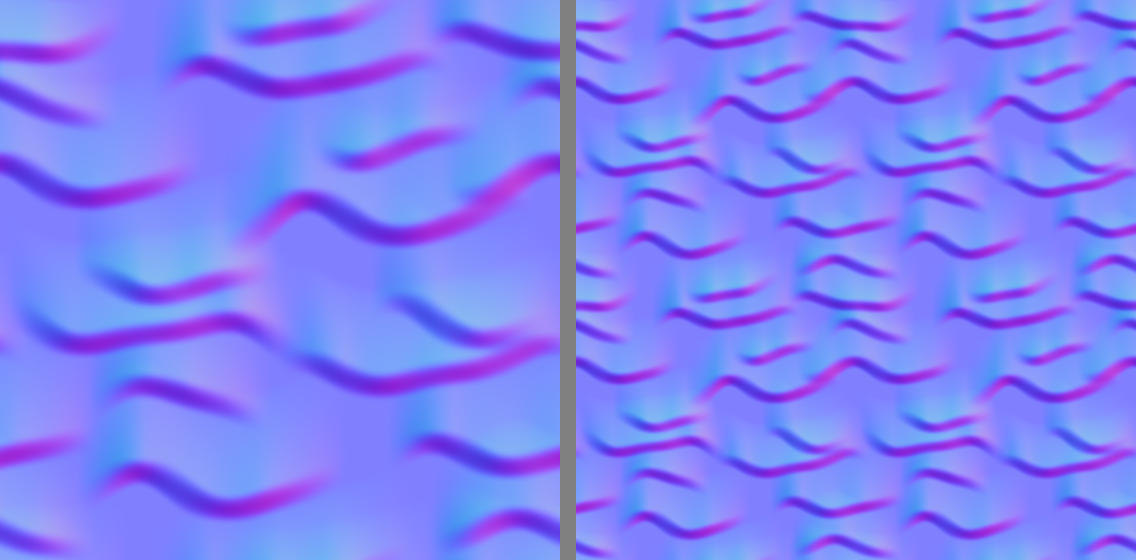
Left: one tile. Right: repeated 2 by 2.
Write a WebGL 1 fragment shader that draws this texture map.

```glsl
precision highp float;
// Tangent-space normal map of wind-blown ripples: short wavy ridges, each with
// a steep lower face and a long soft ramp above it. The ridges are summed into
// a wrapping height field, whose gradient is encoded as a normal colour.

uniform vec2 u_resolution;

const float TAU = 6.2831853;
const float RIDGE_COUNT = 15.0;
const float COLUMN_STEP = 7.0;     // whole lattice step, staggers the ridges
const float RIDGE_HEIGHT = 0.046;
const float FACE_WIDTH = 0.027;    // half width of the steep face
const float GRADIENT_STEP = 0.006; // wide step, softens the relief
const vec2 TILE_ORIGIN = vec2(0.15, 0.682);

// Three random values from one seed, without sine.
vec3 hash3(float seed) {
  vec3 p = fract(vec3(seed) * vec3(0.1031, 0.1030, 0.0973));
  p += dot(p, p.yzx + 33.33);
  return fract((p.xxy + p.yzz) * p.zyx);
}

// Quintic step from 0 to 1 with soft shoulders.
float softStep(float low, float high, float x) {
  float t = clamp((x - low) / (high - low), 0.0, 1.0);
  return t * t * t * (t * (t * 6.0 - 15.0) + 10.0);
}

// Vertical offset of a crest line along its length.
float crestLine(float x, vec3 shape) {
  float broad = sin(TAU * (x * mix(1.9, 2.9, shape.x) + shape.y));
  float fine = sin(TAU * (x * 4.6 + shape.z));
  return mix(0.020, 0.034, shape.z) * broad + 0.007 * fine
       + (shape.y - 0.5) * 0.16 * x;
}

// Slope of the crest line.
float crestSlope(float x, vec3 shape) {
  float e = 0.01;
  return (crestLine(x + e, shape) - crestLine(x - e, shape)) / (2.0 * e);
}

// Cross-section: steep rise around zero, then a ramp easing down to flat.
float ridgeProfile(float d, float faceWidth, float rampLength) {
  float rise = softStep(-faceWidth, faceWidth, d);
  float fall = 1.0 - clamp((d + faceWidth) / rampLength, 0.0, 1.0);
  return rise * pow(fall, 1.6);
}

// Fade at both ends of a ridge, with faint streaks along it.
float ridgeStrength(float x, float halfLength, float phase) {
  float left = smoothstep(-halfLength, 0.12 - halfLength, x);
  float right = 1.0 - smoothstep(halfLength - 0.16, halfLength, x);
  float streaks = 1.0 + 0.05 * sin(TAU * (x * 8.0 + phase));
  return left * right * streaks;
}

// One ridge, wrapped around the tile in both directions.
float ridge(vec2 p, float index) {
  vec3 place = hash3(index + 11.0);
  vec3 shape = hash3(index + 57.0);
  vec2 centre = vec2(index * COLUMN_STEP, index) / RIDGE_COUNT;
  centre += (place.xy - 0.5) * vec2(0.24, 0.06);
  float x = fract(p.x - centre.x + 0.5) - 0.5;
  float d = fract(p.y - centre.y - crestLine(x, shape) + 0.25) - 0.25;
  float halfLength = mix(0.15, 0.29, place.z);
  float rampLength = mix(0.19, 0.25, shape.x);
  float slope = crestSlope(x, shape);
  float faceWidth = FACE_WIDTH * (1.0 + 1.3 * slope * slope);
  return ridgeStrength(x, halfLength, shape.y)
       * ridgeProfile(d, faceWidth, rampLength);
}

float rippleHeight(vec2 p) {
  float total = 0.0;
  for (float i = 0.0; i < RIDGE_COUNT; i += 1.0) {
    total += ridge(p, i);
  }
  return total * RIDGE_HEIGHT;
}

// Surface normal from central differences.
vec3 rippleNormal(vec2 p, float e) {
  vec2 dx = vec2(e, 0.0);
  vec2 dy = vec2(0.0, e);
  vec2 slope = vec2(rippleHeight(p + dx) - rippleHeight(p - dx),
                    rippleHeight(p + dy) - rippleHeight(p - dy)) / (2.0 * e);
  return normalize(vec3(-slope, 1.0));
}

void main() {
  vec2 uv = gl_FragCoord.xy / u_resolution;
  vec3 normal = rippleNormal(uv + TILE_ORIGIN, GRADIENT_STEP);
  gl_FragColor = vec4(normal * 0.5 + 0.5, 1.0);
}
```
